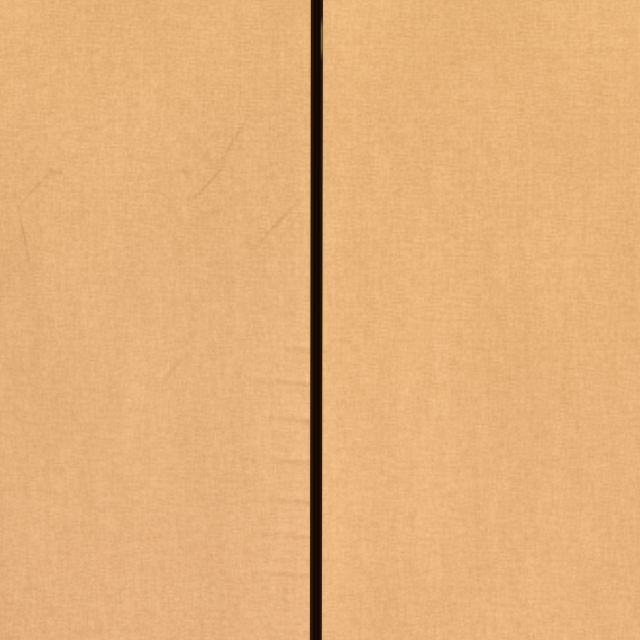
Give the GLSL for this texture, as a WebGL 2 fragment shader.

```glsl
#version 300 es
precision highp float;
// Two panels of tan woven cloth with faint creases, split by a dark vertical gap.

uniform vec2 u_resolution;
out vec4 fragColor;

const vec3 CLOTH_LEFT = vec3(0.896, 0.695, 0.488);
const vec3 CLOTH_RIGHT = vec3(0.910, 0.706, 0.488);
const vec3 GAP_BROWN = vec3(0.17, 0.09, 0.025);
const vec3 GAP_BLACK = vec3(0.07, 0.03, 0.005);

float hash(vec2 p) {
    return fract(sin(dot(p, vec2(127.1, 311.7))) * 43758.5453);
}

float noise(vec2 p) {
    vec2 i = floor(p), f = fract(p);
    f = f * f * (3.0 - 2.0 * f);
    return mix(mix(hash(i), hash(i + vec2(1, 0)), f.x),
               mix(hash(i + vec2(0, 1)), hash(i + vec2(1, 1)), f.x), f.y);
}

// Soft band between two x positions
float band(float x, float left, float right, float soft) {
    return smoothstep(left - soft, left + soft, x)
         * (1.0 - smoothstep(right - soft, right + soft, x));
}

// Thin fold along a segment, fading towards both ends
float crease(vec2 p, vec2 a, vec2 b, float width) {
    vec2 ab = b - a;
    float t = clamp(dot(p - a, ab) / dot(ab, ab), 0.0, 1.0);
    float d = length(p - a - ab * t) / width;
    return exp(-d * d) * (0.35 + 2.6 * t * (1.0 - t));
}

// Horizontal pucker pulled towards the gap: dark line, light lip above
float pucker(vec2 p, float y, float reach, float width) {
    float along = (0.485 - p.x) / reach;
    float d = (p.y - y - 0.012 * along * (1.0 - 0.5 * along)) / width;
    float fade = exp(-along * along * 2.0);
    return fade * (exp(-d * d) - 0.5 * exp(-(d - 2.0) * (d - 2.0)));
}

// Crossed threads plus fine grain, centred on zero
float weave(vec2 p) {
    float warp = noise(p * vec2(330.0, 75.0));
    float weft = noise(p * vec2(75.0, 330.0) + 37.0);
    float grain = noise(p * 300.0 + 91.0);
    return (warp + weft + 1.3 * grain) / 3.3 - 0.5;
}

float foldShade(vec2 p) {
    float s = 0.0;
    s += 0.9 * crease(p, vec2(0.074, 0.734), vec2(0.096, 0.730), 0.0035);
    s += 0.7 * crease(p, vec2(0.080, 0.732), vec2(0.030, 0.680), 0.0025);
    s += 0.8 * crease(p, vec2(0.028, 0.682), vec2(0.046, 0.585), 0.0025);
    s += 0.5 * crease(p, vec2(0.392, 0.825), vec2(0.338, 0.735), 0.0030);
    s += 0.9 * crease(p, vec2(0.350, 0.740), vec2(0.302, 0.688), 0.0025);
    s += 0.8 * crease(p, vec2(0.470, 0.690), vec2(0.396, 0.611), 0.0030);
    s += 0.5 * crease(p, vec2(0.292, 0.450), vec2(0.243, 0.388), 0.0035);
    s += 0.6 * crease(p, vec2(0.282, 0.736), vec2(0.292, 0.728), 0.0035);

    // Puckers down the lower left side of the gap
    for (int i = 0; i < 7; i++) {
        float k = float(i);
        float y = 0.452 - 0.058 * k + 0.014 * (hash(vec2(k, 4.0)) - 0.5);
        float reach = 0.06 + 0.09 * hash(vec2(k, 9.0));
        s += 0.65 * pucker(p, y, reach, 0.0045);
    }
    return s;
}

vec3 cloth(vec2 p) {
    float rightSide = step(0.494, p.x);
    vec3 color = mix(CLOTH_LEFT, CLOTH_RIGHT, rightSide);

    // Broad lighting: warmer below, brighter beside the gap
    color += vec3(0.010, 0.002, 0.018) * (0.5 - p.y);
    color += 0.016 * exp(-abs(p.x - 0.494) / 0.10);
    color += vec3(0.012, 0.010, 0.004) * smoothstep(0.5, 1.0, p.y) * (1.0 - rightSide);
    color -= 0.010 * band(p.x, 0.56, 0.62, 0.04) * smoothstep(0.8, 0.3, p.y);
    color += 0.022 * (noise(p * vec2(9.0, 5.0)) - 0.5);
    color += 0.014 * (noise(p * vec2(70.0, 12.0)) - 0.5);

    color += vec3(0.085, 0.095, 0.105) * weave(p);
    if (rightSide < 0.5) color -= vec3(0.055, 0.062, 0.060) * foldShade(p);
    return color;
}

vec3 gap(vec2 p, float left) {
    float x = p.x - left;
    float core = band(x, 0.0045, 0.0150, 0.0020);
    vec3 color = mix(GAP_BROWN, GAP_BLACK, core);
    color += vec3(0.04, 0.025, 0.01) * band(x, 0.0085, 0.0105, 0.001);
    // Small pale glint on the upper right lip
    float glint = band(p.y, 0.915, 0.965, 0.012) * band(x, 0.0155, 0.0185, 0.001);
    return color + vec3(0.34, 0.28, 0.18) * glint;
}

void main() {
    vec2 p = gl_FragCoord.xy / u_resolution;
    float soft = max(0.0011, 0.7 / u_resolution.x);
    float left = 0.4843 + 0.0014 * p.y;
    float right = 0.5028 + 0.0018 * p.y;

    vec3 color = cloth(p);
    color *= 1.0 - 0.05 * band(p.x, left - 0.002, right + 0.002, 0.002);
    color = mix(color, gap(p, left), band(p.x, left, right, soft));
    fragColor = vec4(color, 1.0);
}
```
